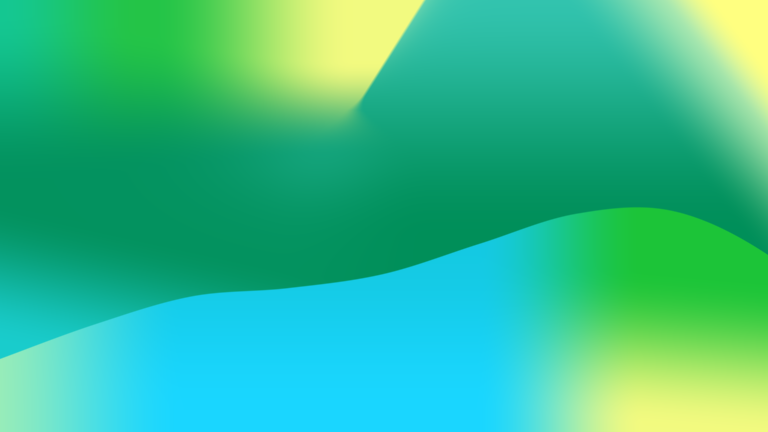
Write a Shadertoy shader that draws this background.

```glsl
// Soft green landscape of gradients: a lime and a teal panel meet at a slanted
// fold, above a smooth wave filled with cyan, green and yellow.
// Every region is a stack of smoothstep blends; the wave is a cubic spline.

const vec3 DEEP_GREEN  = vec3(0.00, 0.56, 0.35);
const vec3 LEAF_GREEN  = vec3(0.14, 0.77, 0.28);
const vec3 GRASS       = vec3(0.11, 0.77, 0.22);
const vec3 SEA_GREEN   = vec3(0.08, 0.78, 0.57);
const vec3 TEAL        = vec3(0.20, 0.77, 0.69);
const vec3 LAGOON      = vec3(0.10, 0.80, 0.80);
const vec3 CYAN        = vec3(0.08, 0.79, 0.89);
const vec3 BRIGHT_CYAN = vec3(0.10, 0.84, 1.00);
const vec3 MINT        = vec3(0.62, 0.93, 0.71);
const vec3 PALE_GREEN  = vec3(0.76, 0.94, 0.69);
const vec3 LEMON       = vec3(0.95, 0.98, 0.50);
const vec3 SUN         = vec3(1.00, 1.00, 0.50);

const vec2  FOLD_FOOT  = vec2(0.462, 0.745);
const float FOLD_SLOPE = 0.357;
const vec2  LIGHT_DIR  = vec2(0.79, 0.61);

// Evenly spaced wave heights, with one extra knot beyond each side
const float WAVE[11] = float[11](0.085, 0.169, 0.250, 0.314, 0.333, 0.366,
                                 0.436, 0.505, 0.512, 0.410, 0.220);

// Catmull-Rom spline through the wave heights
float waveHeight(float x) {
    float s = clamp(x, 0.0, 1.0) * 8.0;
    int i = min(int(s), 7);
    float t = s - float(i);
    float a = WAVE[i], b = WAVE[i + 1], c = WAVE[i + 2], d = WAVE[i + 3];
    return b + 0.5 * t * (c - a + t * (2.0 * a - 5.0 * b + 4.0 * c - d
             + t * (3.0 * (b - c) + d - a)));
}

// Lime crest above, lagoon glow below
vec3 leftPanel(vec2 uv) {
    vec3 crest = mix(SEA_GREEN, LEAF_GREEN, smoothstep(0.0, 0.18, uv.x));
    crest = mix(crest, LEMON, smoothstep(0.20, 0.46, uv.x));
    float side = smoothstep(0.0, 0.45, uv.x);
    float rise = smoothstep(mix(0.58, 0.64, side), mix(0.97, 0.86, side), uv.y);

    vec2 haze = (uv - vec2(0.47, 0.65)) / vec2(0.16, 0.13);
    vec3 color = mix(DEEP_GREEN, TEAL, 0.06 + 0.38 * exp(-dot(haze, haze)));
    color = mix(color, crest, rise);
    float lagoon = 1.0 - smoothstep(0.20, 0.53, uv.y + 0.4 * uv.x);
    return mix(color, LAGOON, lagoon);
}

// Teal slope with diagonal light in the upper corner
vec3 rightPanel(vec2 uv, float foldDistance) {
    vec3 color = mix(DEEP_GREEN, TEAL, smoothstep(0.45, 1.05, uv.y));
    float rim = exp(-max(foldDistance, 0.0) / 0.02) * smoothstep(0.75, 1.0, uv.y);
    color = mix(color, PALE_GREEN, 0.35 * rim);
    float light = dot(uv * vec2(16.0 / 9.0, 1.0), LIGHT_DIR);
    color = mix(color, PALE_GREEN, smoothstep(1.64, 1.90, light));
    return mix(color, SUN, smoothstep(1.82, 1.92, light));
}

// The fold is crisp at the top and dissolves downwards
vec3 upperField(vec2 uv) {
    float foldX = FOLD_FOOT.x + FOLD_SLOPE * max(uv.y - FOLD_FOOT.y, 0.0);
    float foldDistance = uv.x - foldX;
    float blur = mix(0.10, 0.003, smoothstep(0.60, 0.78, uv.y));
    return mix(leftPanel(uv), rightPanel(uv, foldDistance),
               smoothstep(-blur, blur, foldDistance));
}

// Mint, cyan and grass from left to right, lemon at the lower right
vec3 lowerField(vec2 uv) {
    vec3 water = mix(BRIGHT_CYAN, CYAN, smoothstep(0.05, 0.42, uv.y));
    water = mix(MINT, water, smoothstep(-0.04, 0.24, uv.x));
    float lemon = 1.0 - smoothstep(0.02, 0.38, uv.y + 0.15 * (uv.x - 0.8));
    vec3 meadow = mix(GRASS, LEMON, lemon);
    return mix(water, meadow, smoothstep(0.62, 0.84, uv.x));
}

void mainImage(out vec4 fragColor, in vec2 fragCoord) {
    vec2 uv = fragCoord / iResolution.xy;
    float pixel = 1.0 / iResolution.y;
    float above = smoothstep(-pixel, pixel, uv.y - waveHeight(uv.x));
    fragColor = vec4(mix(lowerField(uv), upperField(uv), above), 1.0);
}
```
